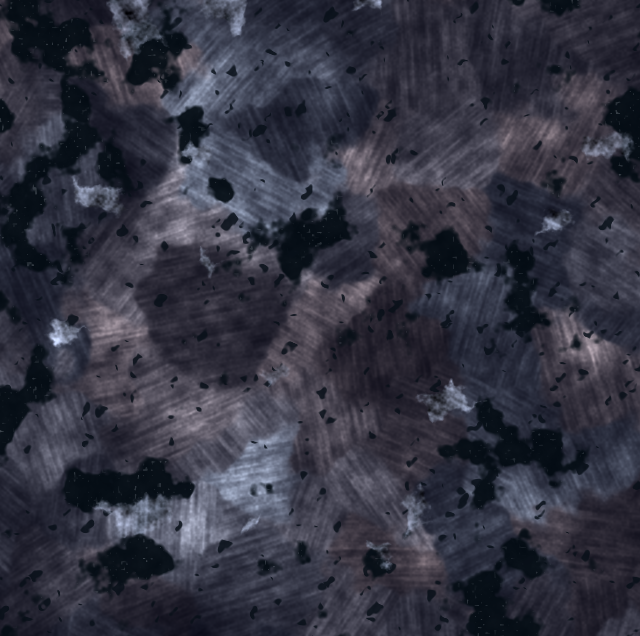
Reproduce this texture procedurally as a Shadertoy shader.

```glsl
// Polished dark granite: soft-edged feldspar grains, each brushed in its own
// direction, under ragged black mica blotches, round pits and a few pale
// angular flakes. Grains are blended Voronoi cells; the rest is value noise.

float hash(vec2 p) {
    vec3 q = fract(p.xyx * 0.1031);
    q += dot(q, q.yzx + 33.33);
    return fract((q.x + q.y) * q.z);
}

vec2 hash2(vec2 p) {
    return vec2(hash(p + 17.3), hash(p + 71.9));
}

mat2 rotation(float a) {
    float c = cos(a), s = sin(a);
    return mat2(c, s, -s, c);
}

float noise(vec2 p) {
    vec2 i = floor(p), f = fract(p);
    f = f * f * (3.0 - 2.0 * f);
    return mix(mix(hash(i), hash(i + vec2(1, 0)), f.x),
               mix(hash(i + vec2(0, 1)), hash(i + vec2(1, 1)), f.x), f.y);
}

float fbm(vec2 p) {
    float sum = 0.0, amp = 0.533;
    for (int i = 0; i < 4; i++) {
        sum += amp * noise(p);
        p = rotation(0.65) * p * 2.03 + 11.7;
        amp *= 0.5;
    }
    return sum;
}

// Fine scratches running along one direction
float streaks(vec2 p, float angle) {
    vec2 q = rotation(angle) * p;
    return 0.6 * noise(q * vec2(16, 150)) + 0.4 * noise(q * vec2(35, 260) + 5.0);
}

// Blended cells: x = grain shade, y = warmth, z = scratches
vec3 grains(vec2 p) {
    vec2 warp = vec2(fbm(p * 9.0), fbm(p * 9.0 + 40.0)) - 0.5;
    vec2 g = p * 7.0 + warp * 1.3, base = floor(g);
    vec3 sum = vec3(0);
    float total = 0.0;
    for (int y = -1; y <= 1; y++)
    for (int x = -1; x <= 1; x++) {
        vec2 id = base + vec2(x, y);
        vec2 d = rotation(hash(id + 3.1) * 3.14) * (g - id - hash2(id));
        float w = exp(-22.0 * length(d * vec2(0.8, 1.2)));
        float scratch = streaks(p, hash(id + 8.4) * 3.14);
        sum += w * vec3(hash(id), hash(id + 5.7), scratch);
        total += w;
    }
    return sum / total;
}

// Coverage of sparse, ragged, tilted rectangles
float flakes(vec2 p) {
    vec2 ragged = vec2(fbm(p * 38.0), fbm(p * 38.0 + 9.0)) - 0.5;
    vec2 g = p * 6.0 + ragged * 0.28, base = floor(g);
    float cover = 0.0;
    for (int y = -1; y <= 1; y++)
    for (int x = -1; x <= 1; x++) {
        vec2 id = base + vec2(x, y);
        vec2 d = rotation(hash(id + 2.6) * 3.14) * (g - id - hash2(id + 31.0));
        float size = hash(id + 6.2);
        vec2 box = abs(d + 0.3 * d.yx * vec2(1, 0)) - mix(vec2(0.08, 0.06), vec2(0.3, 0.17), size * size);
        float inside = smoothstep(0.025, -0.035, max(box.x, box.y));
        cover = max(cover, inside * step(hash(id + 12.8), 0.38) * mix(0.6, 1.0, hash(id + 4.9)));
    }
    return cover;
}

// Small round pits of varied size
float pits(vec2 p) {
    vec2 g = p * 42.0 + 0.7 * noise(p * 90.0), base = floor(g);
    float cover = 0.0;
    for (int y = -1; y <= 1; y++)
    for (int x = -1; x <= 1; x++) {
        vec2 id = base + vec2(x, y);
        float radius = mix(0.1, 0.36, pow(hash(id + 1.9), 2.0));
        float dist = length(g - id - hash2(id + 53.0));
        cover = max(cover, smoothstep(radius + 0.08, radius - 0.08, dist) * step(hash(id + 7.7), 0.22));
    }
    return cover;
}

void mainImage(out vec4 fragColor, in vec2 fragCoord) {
    vec2 p = fragCoord / iResolution.y + 3.0;

    // Brushed grains with cloudy shading
    vec3 grain = grains(p);
    float cloud = fbm(p * 6.0 + 20.0) - 0.5;
    float grit = noise(p * 240.0) - 0.5;
    float mottle = fbm(p * 45.0) - 0.5;
    float tone = 0.195 * exp(1.05 * (grain.x - 0.5) + 2.0 * cloud
        + 0.75 * (grain.z - 0.5) + 0.8 * mottle + 0.22 * grit);
    vec3 tint = mix(vec3(0.92, 0.99, 1.07), vec3(1.09, 0.97, 0.94), grain.y);
    vec3 color = tone * tint + vec3(0.0, 0.003, 0.052);

    // Black mica in clusters, with faint glitter
    float field = 0.7 * fbm(p * 17.0 + 60.0) + 0.3 * noise(p * 5.0 + 8.0);
    float mica = smoothstep(0.575, 0.645, field);
    float glitter = smoothstep(0.8, 0.98, noise(p * 230.0 + 90.0)) * noise(p * 40.0);
    vec3 micaColor = vec3(0.018, 0.05, 0.08) + 0.03 * mottle + 0.22 * glitter;
    color = mix(color, micaColor, 0.95 * mica);
    color = mix(color, vec3(0.03, 0.06, 0.095), 0.85 * pits(p));

    // Pale blue flakes, cloudy and scratched
    float shine = 0.5 + 1.1 * mottle + 0.4 * (grain.z - 0.5) + 0.2 * grit;
    color = mix(color, shine * vec3(0.93, 0.99, 1.15), 0.9 * flakes(p));

    fragColor = vec4(clamp(color, 0.0, 1.0), 1.0);
}
```
